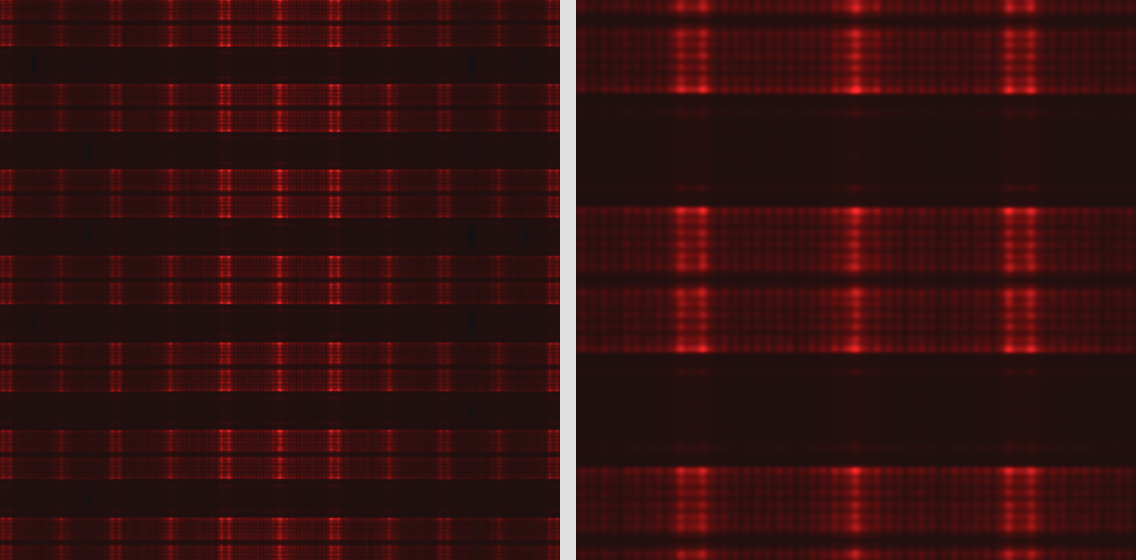
Left, the full canvas; right, a detail of the centre.
Give the GLSL for this pattern, as a three.js fragment shader.

```glsl
// Dark red woven plaid: wide glowing bands crossed by narrow warp stripes.
// Row and column profiles are multiplied, so light gathers where they cross;
// fine threads and gradient noise vary each repeat.
#define BAND_PERIOD 0.1547
#define STRIPE_PERIOD 0.0977
#define BAND_HALF 0.283
#define ROW_THREADS 22.0
#define COLUMN_THREADS 15.0
#define GROUND_LIGHT 0.13
#define STRIPE_LIGHT 0.29
#define WEAR 0.5
#define CLOTH vec3(0.118, 0.06, 0.06)
#define GAP_COLOR vec3(0.04, 0.07, 0.08)

varying vec2 vUv;

const float TAU = 6.28318;

vec2 gradient(vec2 cell) {
  vec2 h = vec2(dot(cell, vec2(127.1, 311.7)), dot(cell, vec2(269.5, 183.3)));
  return fract(sin(h) * 43758.5) * 2.0 - 1.0;
}

float gradientNoise(vec2 p) {
  vec2 i = floor(p);
  vec2 f = fract(p);
  vec2 u = f * f * (3.0 - 2.0 * f);
  vec2 e = vec2(1.0, 0.0);
  float low = mix(dot(gradient(i), f), dot(gradient(i + e.xy), f - e.xy), u.x);
  float high = mix(dot(gradient(i + e.yx), f - e.yx),
                   dot(gradient(i + e.xx), f - e.xx), u.x);
  return mix(low, high, u.y);
}

// Soft line centred on zero
float line(float d, float width) {
  return exp(-d * d / (width * width));
}

// Light across a band; d is the distance from its centre, in periods
float bandProfile(float d, float y) {
  float inside = 1.0 - smoothstep(BAND_HALF - 0.012, BAND_HALF + 0.012, d);
  float threads = 1.0 + 0.22 * cos(TAU * ROW_THREADS * d)
                + 0.35 * gradientNoise(vec2(y * 18.0, 4.5));
  float light = 0.85 * threads + 0.75 * line(d - 0.262, 0.018)
              + 0.4 * line(d - 0.06, 0.017);
  light *= 1.0 - 0.9 * line(d, 0.026);
  float faint = 0.07 + 0.16 * line(d - 0.355, 0.016);
  return mix(faint, light, inside);
}

// Bright warp stripes: odd ones are paired lines, even ones have side lines
float stripeProfile(float s, float index) {
  float d = abs(s);
  float paired = line(d - 0.07, 0.042) + 0.3 * line(d, 0.06);
  float single = line(d, 0.05) + 0.28 * line(d - 0.12, 0.035);
  return mix(single, paired, mod(index, 2.0)) + 0.2 * line(d, 0.2);
}

void main() {
  vec2 p = vUv - 0.5;
  float r = abs(p.x);

  // Band coordinate, slightly stretched toward the bottom
  float y = p.y / BAND_PERIOD;
  y += 0.0033 * y * y + 0.012 * gradientNoise(vec2(vUv.x * 4.0, y * 0.5));
  float bandDistance = abs(y - floor(y + 0.5));

  // Stripe coordinate
  float x = p.x / STRIPE_PERIOD;
  float stripeIndex = floor(x + 0.5);
  float s = x - stripeIndex;

  // Light falls away from the middle and lifts a little at both sides
  float envelope = 0.4 + 0.6 * exp(-r * r / 0.04) + 0.15 * smoothstep(0.4, 0.5, r);

  // Slow wear changes stripes from band to band
  float wear = 1.0 + WEAR * gradientNoise(vec2(x * 0.8 + 3.3, y * 0.6 + 7.1));
  float threads = 1.0 + 0.22 * cos(TAU * COLUMN_THREADS * s)
                + 0.7 * gradientNoise(vec2(x * 11.0, y * 0.35 + 2.7));
  float column = envelope * (GROUND_LIGHT * threads
               + STRIPE_LIGHT * wear * stripeProfile(s, stripeIndex));

  // Weave grain
  float grain = 1.0 + 0.3 * gradientNoise(vec2(x * 13.0, y * 20.0));
  float light = max(column * bandProfile(bandDistance, y) * grain, 0.0);
  vec3 color = CLOTH + light * vec3(1.0, 0.0, 0.0)
             + 0.16 * max(light - 0.3, 0.0) * vec3(0.0, 1.0, 1.0);

  // Cold worn gaps between outer stripes, within the dark bands
  float gap = line(abs(s) - 0.5, 0.05) * line(bandDistance - 0.5, 0.13);
  gap *= smoothstep(0.31, 0.33, r);
  gap *= smoothstep(-0.1, 0.35, gradientNoise(vec2(x * 0.7, y * 0.7 + 1.4)));
  color = mix(color, GAP_COLOR, gap);

  gl_FragColor = vec4(color, 1.0);
}
```
